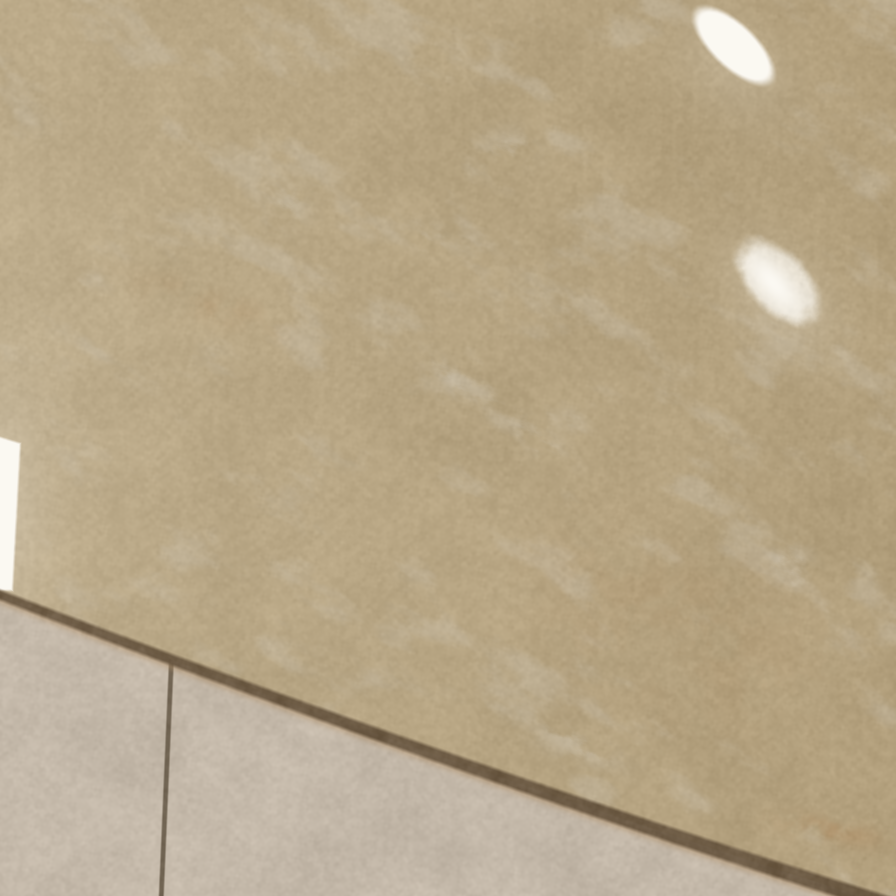
Reproduce this texture procedurally as a Shadertoy shader.

```glsl
// Polished beige stone with lamp reflections, above a slanted dark seam and pale floor tiles.
const vec3 STONE_LIGHT = vec3(0.755, 0.690, 0.565);
const vec3 STONE_DARK = vec3(0.690, 0.615, 0.475);
const vec3 STONE_PALE = vec3(0.780, 0.735, 0.650);
const vec3 STONE_RUST = vec3(0.690, 0.560, 0.400);
const vec3 TILE = vec3(0.765, 0.720, 0.660);
const vec3 SEAM = vec3(0.400, 0.330, 0.245);
const vec3 GROUT = vec3(0.400, 0.350, 0.280);
const vec3 LAMP = vec3(0.985, 0.975, 0.950);
const float SEAM_START = 0.336;
const float SEAM_SLOPE = -0.3485;
const float SEAM_SAG = 0.036;
const float GRAIN = 0.055;
const float MOTTLE = 0.055;

float hash(vec2 p) {
    return fract(sin(dot(p, vec2(127.1, 311.7))) * 43758.5453);
}

float noise(vec2 p) {
    vec2 i = floor(p), f = fract(p);
    f = f * f * (3.0 - 2.0 * f);
    return mix(mix(hash(i), hash(i + vec2(1, 0)), f.x),
               mix(hash(i + vec2(0, 1)), hash(i + vec2(1, 1)), f.x), f.y);
}

float fbm(vec2 p) {
    float sum = 0.0, amp = 0.5;
    for (int i = 0; i < 5; i++) {
        sum += amp * noise(p);
        p = mat2(1.6, 1.2, -1.2, 1.6) * p + 7.3;
        amp *= 0.5;
    }
    return sum;
}

vec2 rotate(vec2 p, float a) {
    return vec2(cos(a) * p.x + sin(a) * p.y, cos(a) * p.y - sin(a) * p.x);
}

// Normalised radius of a tilted ellipse: 1 on its edge
float ellipse(vec2 p, vec2 center, vec2 radii, float angle) {
    return length(rotate(p - center, angle) / radii);
}

float smudge(vec2 p, vec2 center, vec2 radii, float angle) {
    float r = ellipse(p, center, radii, angle);
    return exp(-r * r);
}

vec3 stone(vec2 p) {
    // Broad shading: lighter left, darker top right
    float shade = 0.30 + 0.55 * p.x + 0.15 * p.y - 0.25 * smudge(p, vec2(0.0, 0.6), vec2(0.2, 0.4), 0.0);
    vec3 col = mix(STONE_LIGHT, STONE_DARK, clamp(shade, 0.0, 1.0));
    col += MOTTLE * (fbm(p * 16.0) - 0.48);

    // Pale diagonal clouds and mineral flecks
    vec2 q = rotate(p, -0.5);
    float cloud = smoothstep(0.53, 0.78, fbm(q * vec2(13.0, 26.0) + 3.0));
    float veins = smudge(p, vec2(0.515, 0.575), vec2(0.060, 0.014), -0.5)
                + smudge(p, vec2(0.480, 0.735), vec2(0.024, 0.015), -0.2)
                + smudge(p, vec2(0.320, 0.770), vec2(0.025, 0.025), 0.0)
                + smudge(p, vec2(0.600, 0.510), vec2(0.040, 0.016), -0.6)
                + smudge(p, vec2(0.640, 0.170), vec2(0.055, 0.018), -0.4)
                + smudge(p, vec2(0.570, 0.835), vec2(0.030, 0.020), 0.0)
                + smudge(p, vec2(0.880, 0.370), vec2(0.025, 0.025), 0.0);
    veins *= smoothstep(0.28, 0.65, fbm(q * vec2(35.0, 60.0)));
    col = mix(col, STONE_PALE, clamp(0.45 * cloud + 0.65 * veins, 0.0, 0.8));

    // Warm stains
    float rust = 0.7 * smudge(p, vec2(0.920, 0.075), vec2(0.060, 0.013), -0.2)
               + 0.3 * smudge(p, vec2(0.230, 0.660), vec2(0.080, 0.020), -0.3)
               + 0.2 * smudge(p, vec2(0.760, 0.300), vec2(0.170, 0.090), -0.4);
    return mix(col, STONE_RUST, rust * smoothstep(0.3, 0.65, fbm(p * 32.0)));
}

vec3 reflections(vec3 col, vec2 p, float px) {
    // Soft halos
    float halo = 0.30 * smudge(p, vec2(0.820, 0.925), vec2(0.080, 0.050), -0.76)
               + 0.45 * smudge(p, vec2(0.872, 0.665), vec2(0.075, 0.045), -0.85)
               + 0.45 * smudge(p, vec2(0.005, 0.440), vec2(0.050, 0.130), 0.0);
    col = mix(col, STONE_PALE + 0.06, halo);

    // Crisp upper lamp and blurred lower lamp
    float upper = 1.0 - smoothstep(0.84, 1.12, ellipse(p, vec2(0.819, 0.949), vec2(0.057, 0.024), -0.76));
    float edge = ellipse(p, vec2(0.868, 0.686), vec2(0.059, 0.033), -0.85);
    edge += 0.35 * (fbm(p * 38.0) - 0.48);
    float lower = 1.0 - smoothstep(0.72, 1.12, edge);
    lower *= 0.66 + 0.34 * smudge(p, vec2(0.863, 0.684), vec2(0.045, 0.018), -0.85);
    col = mix(col, LAMP, max(upper, lower));

    // Window sliver on the left border
    float right = p.x - mix(0.013, 0.022, (p.y - 0.342) / 0.167);
    float top = p.y - 0.511 + 0.3 * p.x;
    float sliver = max(max(right, top), 0.342 - p.y);
    return mix(col, LAMP, 1.0 - smoothstep(-px, px + 0.002, sliver));
}

void mainImage(out vec4 fragColor, in vec2 fragCoord) {
    vec2 p = fragCoord / iResolution.xy;
    float px = 1.0 / iResolution.y;
    float seamY = SEAM_START + SEAM_SLOPE * p.x - SEAM_SAG * p.x * (1.0 - p.x);
    float d = p.y - seamY;

    // Floor tiles with one upright joint
    vec3 tile = TILE + 0.07 * (fbm(p * 22.0 + 5.0) - 0.48);
    float joint = abs(p.x - 0.180 - 0.043 * p.y);
    tile = mix(tile, GROUT, 0.9 * (1.0 - smoothstep(0.0012, 0.0030 + px, joint)));

    vec3 wall = reflections(stone(p), p, px);
    vec3 col = mix(tile, wall, smoothstep(-px, px, d));

    // Dark seam, wider toward the right, with a warm lower lip
    float halfWidth = mix(0.0055, 0.0095, p.x);
    col = mix(col, STONE_RUST, 0.45 * smudge(vec2(0.0, d), vec2(0.0, -halfWidth), vec2(0.006), 0.0));
    float seam = 1.0 - smoothstep(halfWidth - 0.003, halfWidth + 0.002 + px, abs(d));
    col = mix(col, SEAM + 0.10 * (fbm(p * 45.0) - 0.48), 0.92 * seam);

    // Fine grain
    float grain = noise(p * 170.0) * 0.6 + noise(rotate(p, 0.6) * 290.0) * 0.4 - 0.5;
    col += GRAIN * grain * (1.0 - smoothstep(0.82, 0.95, col.b));
    fragColor = vec4(clamp(col, 0.0, 1.0), 1.0);
}
```
